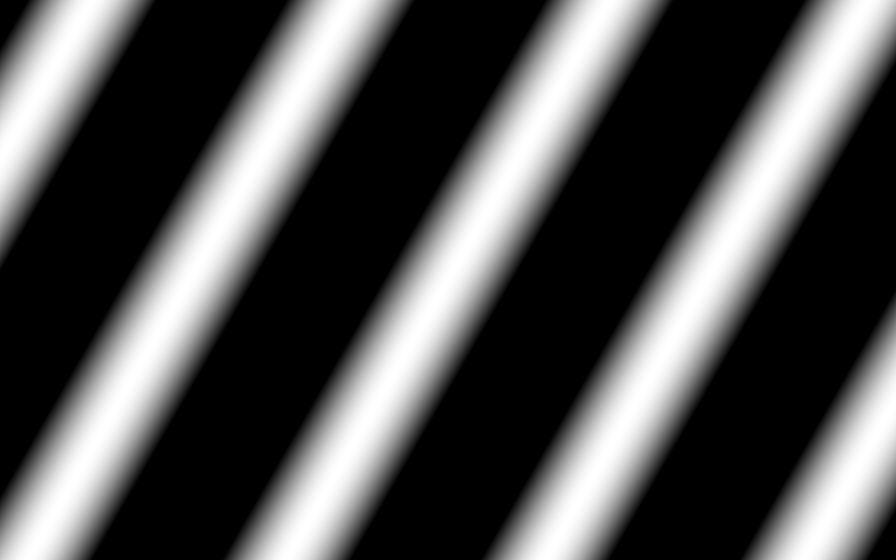
A Shadertoy shader for this pattern:

```glsl
// Soft white diagonal stripes on black, leaning to the right.
// Each stripe is the positive half of a cosine wave taken along the
// stripe normal, so brightness fades smoothly into even black gaps.

#define PERIOD 0.4          // stripe spacing across the normal, in canvas heights
#define LEAN_DEGREES 30.0   // tilt of the stripes away from vertical
#define PHASE 0.0           // stripe offset, in periods from the canvas centre
#define GAP_COLOR vec3(0.0)
#define STRIPE_COLOR vec3(1.0)

const float TAU = 6.2831853;

// Signed distance from the centre line, measured across the stripes
float acrossStripes(vec2 p) {
    float lean = radians(LEAN_DEGREES);
    return dot(p, vec2(cos(lean), -sin(lean)));
}

// Half-wave rectified cosine: 1 on the stripe axis, 0 in the gaps
float stripeProfile(float distanceAcross) {
    return max(0.0, cos(TAU * (distanceAcross / PERIOD - PHASE)));
}

void mainImage(out vec4 fragColor, in vec2 fragCoord) {
    // Centred coordinates in units of the canvas height
    vec2 p = (fragCoord - 0.5 * iResolution.xy) / iResolution.y;

    float light = stripeProfile(acrossStripes(p));
    fragColor = vec4(mix(GAP_COLOR, STRIPE_COLOR, light), 1.0);
}
```
